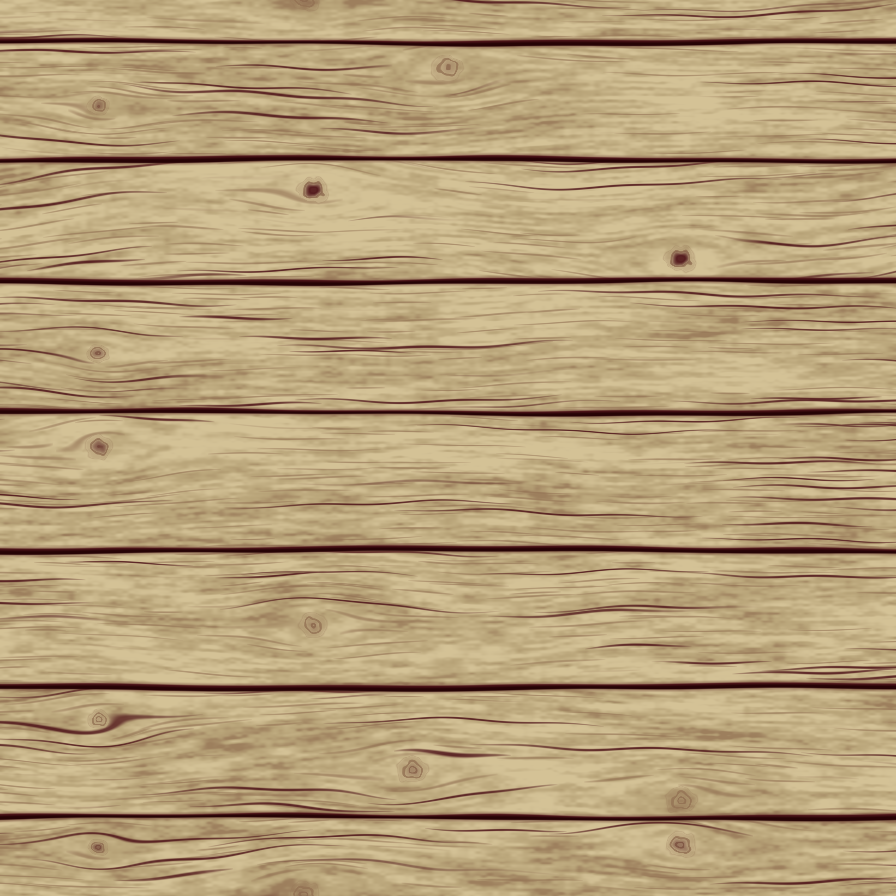
Reproduce this texture procedurally as a three.js fragment shader.

```glsl
// Seven weathered horizontal planks parted by dark, slightly wavy gaps.
// Grain follows a height field bent around knots; cracks are tapered strokes
// scattered in stretched cells, over fine streaks of layered noise.
varying vec2 vUv;

const float TAU = 6.28318;
const float PLANKS = 7.0;
const float GAP_HALF = 0.0027;
const float SOFT = 0.0010;
const vec2 CRACK_CELL = vec2(0.23, 0.0135);
const vec2 HAIR_CELL = vec2(0.085, 0.0075);
const vec3 PALE = vec3(0.83, 0.76, 0.59);
const vec3 TAN = vec3(0.72, 0.64, 0.47);
const vec3 BROWN = vec3(0.58, 0.45, 0.33);
const vec3 UMBER = vec3(0.46, 0.29, 0.23);
const vec3 WINE = vec3(0.31, 0.08, 0.10);
const vec3 SHADOW = vec3(0.15, 0.01, 0.02);

float hash(vec2 p) { return fract(sin(dot(p, vec2(127.1, 311.7))) * 43758.5); }

float noise(vec2 p) {
  vec2 c = floor(p), f = fract(p);
  f = f * f * (3.0 - 2.0 * f);
  return mix(mix(hash(c), hash(c + vec2(1, 0)), f.x),
             mix(hash(c + vec2(0, 1)), hash(c + vec2(1, 1)), f.x), f.y);
}

// Height of gap i; plank i lies between gaps i and i + 1.
float gapHeight(float i) {
  return 0.1013 + i / PLANKS - 0.0135 * cos(TAU * (i - 0.3) / PLANKS);
}

float gapEdge(float i, float x) {
  float id = mod(i, PLANKS);
  return gapHeight(i) + 0.0016 * sin(TAU * x + id * 2.3) + 0.0006 * sin(4.0 * TAU * x + id * 5.0);
}

// Knot k of a plank: x, relative height, radius (zero when absent).
vec3 knotAt(float id, int k) {
  if (k == 0) return vec3(0.19 + 0.16 * cos(TAU * (id - 1.0) / 3.0),
                          0.60 + 0.15 * cos(0.5 * TAU * id), 0.008 + 0.006 * hash(vec2(id, 4.0)));
  if (k == 1) return vec3(0.63 + 0.13 * cos(0.5 * TAU * id),
                          0.50 + 0.40 * sin(1.65 * (id - 4.0) - 0.9),
                          0.014 * (step(3.5, id) + step(id, 0.5)));
  return vec3(0.46 - 0.02 * id, 0.36, 0.014 * step(mod(id, 6.0), 0.5));
}

// Tapered strokes, one per stretched cell.
float cracks(vec2 p, vec2 cell, float width, float density, float seed) {
  vec2 base = floor(p / cell);
  float ink = 0.0;
  for (int j = -1; j <= 1; j++) for (int i = -1; i <= 1; i++) {
    vec2 c = base + vec2(float(i), float(j));
    vec2 s = c + seed;
    vec2 centre = (c + vec2(hash(s), hash(s + 7.3))) * cell;
    float t = (p.x - centre.x) / (cell.x * (0.25 + 0.6 * hash(s + 3.1)));
    float taper = max(0.0, 1.0 - t * t);
    float wobble = 0.10 * cell.y * sin(p.x * 45.0 + TAU * hash(s + 1.7));
    float w = width * taper * (0.4 + hash(s + 9.2));
    float chance = hash(s + 5.9);
    float stroke = 1.0 - smoothstep(0.3 * w, w + SOFT, abs(p.y - centre.y + wobble));
    ink = max(ink, stroke * sqrt(taper) * smoothstep(chance, chance + 0.15, density));
  }
  return ink;
}

void main() {
  vec2 p = vUv;

  // Plank index and offset from the nearest gap
  float row = -1.0, gapOffset = 1.0;
  for (int i = -1; i <= 7; i++) {
    float offset = p.y - gapEdge(float(i), p.x);
    if (offset >= 0.0) row = float(i);
    if (abs(offset) < abs(gapOffset)) gapOffset = offset;
  }
  float id = mod(row, PLANKS);
  float seed = id * 17.0;

  // Grain height, bent by slow waves and pushed around knots
  float bend = id == 4.0 ? 0.014 : 0.004;
  float grain = p.y + bend * sin(p.x * 7.0 + id * 2.1 + p.y * 9.0) + 0.0018 * sin(p.x * 19.0 + id * 3.7);
  float knotMask = 0.0, knotRing = 0.0, knotCore = 0.0;
  for (int k = 0; k < 3; k++) {
    vec3 knot = knotAt(id, k);
    if (knot.z < 0.001) continue;
    vec2 d = p - vec2(knot.x, mix(gapHeight(row), gapHeight(row + 1.0), knot.y));
    float reach = 5.5 * knot.z * knot.z;
    grain -= d.y * reach / (dot(d * vec2(0.5, 1.0), d * vec2(0.5, 1.0)) + reach);
    float r = length(d * vec2(0.85, 1.0)) / knot.z + 0.35 * (noise(d * 160.0 + seed) - 0.5);
    float inside = 1.0 - smoothstep(0.85, 1.15, r);
    knotMask = max(knotMask, inside);
    knotRing = max(knotRing, inside * (0.25 + 0.6 * smoothstep(0.1, 0.9, sin(r * 14.0 - 1.0))));
    float dark = id == 4.0 ? 0.9 : 0.55 * hash(vec2(id, float(k) + 2.0));
    knotCore = max(knotCore, dark * (1.0 - smoothstep(0.2, 0.75, r)));
  }
  vec2 g = vec2(p.x, grain);

  // Fibre streaks and broad stains
  float stain = noise(g * vec2(5.0, 24.0) + seed);
  float streak = noise(g * vec2(13.0, 130.0) + seed);
  float fibre = noise(g * vec2(38.0, 310.0) + seed);
  float speck = noise(p * vec2(150.0, 330.0));
  float tone = 0.27 * stain + 0.27 * streak + 0.32 * fibre + 0.14 * speck + 0.06 * (hash(vec2(id, 8.0)) - 0.5);
  vec3 color = mix(PALE, TAN, smoothstep(0.32, 0.66, tone));
  color = mix(color, BROWN, 0.75 * smoothstep(0.60, 0.82, tone));

  // Hairlines and open cracks, gathered in patches
  float patches = noise(g * vec2(3.0, 19.0) + seed + 40.0);
  float hair = cracks(g, HAIR_CELL, 0.0006, 0.20 + 0.45 * patches, seed + 3.0);
  float crack = cracks(g, CRACK_CELL, 0.0011, 0.08 + 0.60 * patches, seed + 11.0);
  color = mix(color, BROWN, 0.65 * hair * (1.0 - knotMask));
  color = mix(color, mix(UMBER, WINE, crack), 0.88 * crack * (1.0 - knotMask));

  // Knots
  color = mix(color, BROWN, knotRing);
  color = mix(color, WINE, knotCore);

  // Gaps with worn brown lips
  float halfWidth = GAP_HALF * (0.65 + 0.7 * noise(vec2(p.x * 9.0, floor(p.y * PLANKS + 0.5) * 5.0)));
  float gap = abs(gapOffset);
  color = mix(color, UMBER, 0.5 * (1.0 - smoothstep(halfWidth, halfWidth + 0.004, gap)));
  vec3 depth = mix(SHADOW, WINE, smoothstep(-0.2, 1.0, gapOffset / halfWidth));
  color = mix(color, depth, 1.0 - smoothstep(halfWidth - SOFT, halfWidth + SOFT, gap));

  gl_FragColor = vec4(color, 1.0);
}
```
